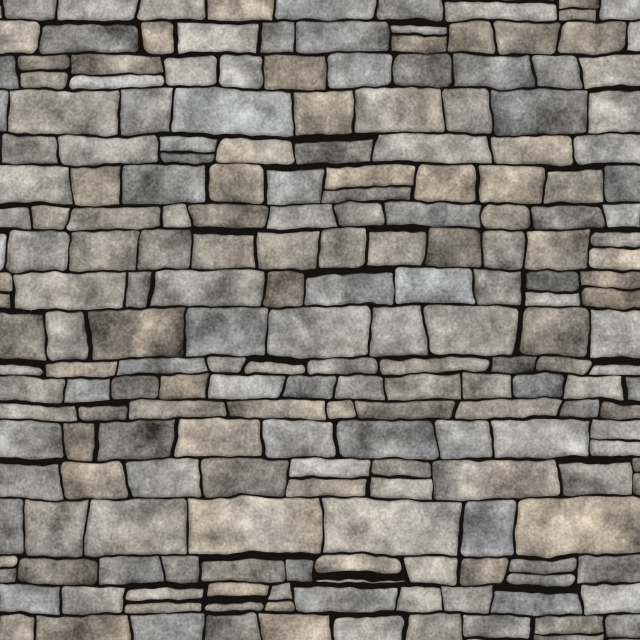
Give the GLSL for this texture, as a Shadertoy shader.

```glsl
// Dry stone wall: uneven courses of weathered grey-brown blocks with dark open joints.
#define COURSES 19
#define JOINT 0.0015      // half width of a tight joint
#define JITTER 0.66       // variation of block lengths
#define SLANT 0.022       // lean of the upright joints
#define SPLIT_CHANCE 0.12 // share of tall blocks laid as two thin ones
#define BRIGHTNESS 0.585
#define TONE_SPREAD 0.21
#define MOTTLE 0.30
#define WARM vec3(1.075, 1.0, 0.90)
#define COOL vec3(0.99, 1.0, 0.995)
#define GAP_COLOR vec3(0.085, 0.07, 0.06)

// Course edges from the top, in 768ths of the canvas, and blocks per course
const float EDGES[20] = float[](-14., 25., 64., 105., 160., 196., 244., 275., 325., 370.,
    430., 450., 480., 503., 550., 597., 665., 700., 735., 785.);
const float BLOCKS[19] = float[](8., 10., 10., 8., 8., 9., 10., 11., 9., 8.,
    9., 11., 8., 8., 8., 6., 10., 10., 9.);

vec2 hash22(vec2 p) {
    vec3 q = fract(p.xyx * vec3(0.1031, 0.1030, 0.0973));
    q += dot(q, q.yzx + 33.33);
    return fract((q.xx + q.yz) * q.zy);
}

float corner(vec2 cell, vec2 f, vec2 o) {
    return dot(hash22(cell + o) * 2.0 - 1.0, f - o);
}

float gradientNoise(vec2 p) {
    p += 64.0;
    vec2 i = floor(p), f = fract(p);
    vec2 u = f * f * f * (f * (f * 6.0 - 15.0) + 10.0);
    return mix(mix(corner(i, f, vec2(0, 0)), corner(i, f, vec2(1, 0)), u.x),
               mix(corner(i, f, vec2(0, 1)), corner(i, f, vec2(1, 1)), u.x), u.y);
}

float fbm(vec2 p) {
    float sum = 0.0, amp = 1.0;
    for (int k = 0; k < 5; k++) {
        sum += amp * gradientNoise(p);
        p = mat2(1.6, 1.2, -1.2, 1.6) * p + 7.3;
        amp *= 0.68;
    }
    return sum;
}

// Position of the upright joint left of block i; v runs from 0 to 1 down the course
float uprightJoint(float i, float course, float v) {
    vec2 h = hash22(vec2(i + 20.0, course * 7.0 + 3.0));
    float phase = hash22(vec2(course, 91.0)).x;
    return (i + phase + JITTER * (h.x - 0.5)) / BLOCKS[int(course)] + SLANT * (h.y - 0.5) * (v - 0.5);
}

// Signed distance to the block at p, negative inside; also returns its id
float blockDistance(vec2 p, out vec2 id) {
    int row = 0;
    for (int k = 1; k < COURSES; k++) if (p.y * 768.0 > EDGES[k]) row = k;
    float course = float(row);
    float top = EDGES[row] / 768.0, bottom = EDGES[row + 1] / 768.0;
    float v = (p.y - top) / (bottom - top);

    // Jittered joints may move p into a neighbouring block
    float i = floor(p.x * BLOCKS[row] - hash22(vec2(course, 91.0)).x);
    if (p.x < uprightJoint(i, course, v)) i -= 1.0;
    else if (p.x >= uprightJoint(i + 1.0, course, v)) i += 1.0;
    float left = uprightJoint(i, course, v), right = uprightJoint(i + 1.0, course, v);
    id = vec2(i + 20.0, course);

    vec2 h = hash22(id * 3.0 + 11.0);
    if (h.x < SPLIT_CHANCE && bottom - top > 0.045) {
        float middle = mix(top, bottom, 0.35 + 0.3 * h.y);
        if (p.y < middle) bottom = middle;
        else { top = middle; id += vec2(0.0, 40.0); }
    }

    // Most blocks sit tight; a few are short and leave a hole
    vec2 loose = pow(hash22(id * 5.0 + 2.0), vec2(7.0)) * vec2(0.005, 0.010);
    right -= loose.x;
    top += loose.y;
    float radius = mix(0.002, 0.010, pow(hash22(id + 57.0).x, 2.0));
    vec2 halfSize = 0.5 * vec2(right - left, bottom - top) - JOINT;
    vec2 q = abs(p - 0.5 * vec2(left + right, top + bottom)) - halfSize + radius;
    return length(max(q, 0.0)) + min(max(q.x, q.y), 0.0) - radius;
}

void mainImage(out vec4 fragColor, in vec2 fragCoord) {
    vec2 uv = fragCoord / iResolution.xy;
    vec2 p = vec2(uv.x, 1.0 - uv.y);

    // Sagging courses and chipped outlines
    vec2 warped = p;
    warped.y += 0.012 * gradientNoise(p * vec2(4.0, 3.0));
    warped += 0.006 * vec2(gradientNoise(p * 17.0), gradientNoise(p * 17.0 + 31.0));
    warped += 0.0032 * vec2(gradientNoise(p * 52.0), gradientNoise(p * 52.0 + 17.0));
    vec2 id;
    float d = blockDistance(warped, id);
    d += 0.0022 * gradientNoise(p * 30.0 + 5.0);

    // Block tone, mottling, dark stains and fine grain
    vec2 h = hash22(id * 2.0 + 73.0);
    float mottle = fbm(p * 15.0 + h * 20.0);
    float stain = smoothstep(0.05, 0.5, gradientNoise(p * 11.0 + h * 9.0));
    float tone = BRIGHTNESS + TONE_SPREAD * (h.x - 0.5) + MOTTLE * mottle - 0.14 * stain;
    tone += 0.13 * gradientNoise(p * 210.0);

    // Rounded rims: dim all round, catching light along the upper edge
    float rim = smoothstep(0.0, 0.007, -d);
    vec2 unused;
    float above = blockDistance(warped - vec2(0.0, 0.004), unused);
    tone *= mix(0.76, 1.0, rim);
    tone += 0.07 * smoothstep(-0.003, 0.001, above) * smoothstep(0.0, 0.002, -d);

    float warmth = clamp(h.y + 0.5 * gradientNoise(p * 8.0 + 40.0), 0.0, 1.0);
    vec3 stone = clamp(tone, 0.12, 0.86) * mix(COOL, WARM, warmth);
    float soft = max(0.0013, 0.8 / iResolution.y);
    fragColor = vec4(mix(stone, GAP_COLOR, smoothstep(-soft, soft, d)), 1.0);
}
```
